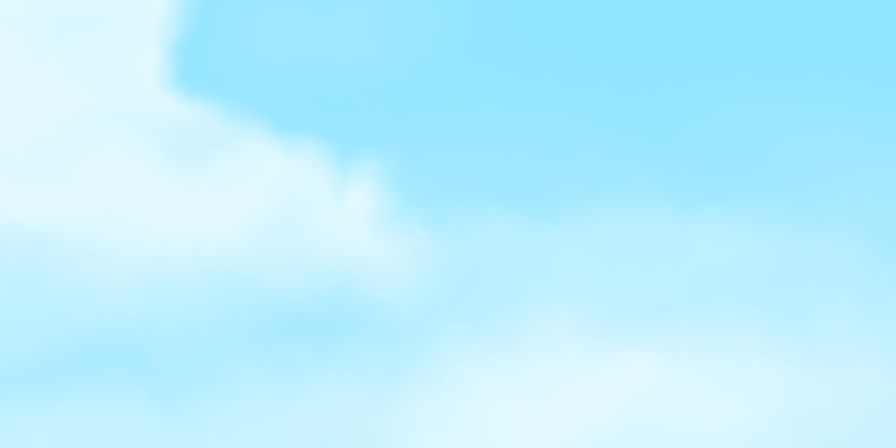
Write a WebGL 2 fragment shader that draws this texture.

```glsl
#version 300 es
precision highp float;
// Soft white clouds drifting over a pale cyan sky.

uniform vec2 u_resolution;
out vec4 fragColor;

vec2 gradientAt(vec2 cell) {
    vec3 h = fract(cell.xyx * vec3(0.1031, 0.1030, 0.0973));
    h += dot(h, h.yzx + 33.33);
    float angle = 6.2832 * fract((h.x + h.y) * h.z);
    return vec2(cos(angle), sin(angle));
}

float gradientNoise(vec2 p) {
    vec2 i = floor(p), f = fract(p);
    vec2 u = f * f * f * (f * (f * 6.0 - 15.0) + 10.0);
    vec2 e = vec2(0.0, 1.0);
    float a = dot(gradientAt(i), f);
    float b = dot(gradientAt(i + e.yx), f - e.yx);
    float c = dot(gradientAt(i + e.xy), f - e.xy);
    float d = dot(gradientAt(i + e.yy), f - e.yy);
    return mix(mix(a, b, u.x), mix(c, d, u.x), u.y);
}

float fbm(vec2 p) {
    float sum = 0.0, amplitude = 0.6;
    for (int i = 0; i < 5; i++) {
        sum += amplitude * gradientNoise(p);
        p = mat2(1.6, 1.2, -1.2, 1.6) * p + 7.3;
        amplitude *= 0.45;
    }
    return sum;
}

// Soft elliptical spot, 1 at its centre
float blob(vec2 p, vec2 center, vec2 radius) {
    vec2 q = (p - center) / radius;
    return exp(-dot(q, q));
}

void main() {
    vec2 p = gl_FragCoord.xy / u_resolution.y;
    p.x *= 2.0 * u_resolution.y / u_resolution.x;

    // Noise that bends the cloud outlines and mottles their bodies
    vec2 warp = vec2(fbm(p * 4.0 + 3.1), fbm(p * 4.0 + 21.7));
    vec2 q = p + 0.11 * warp;
    float mottle = fbm(p * vec2(2.5, 4.0) + 0.6 * warp + 40.0);

    // Sky haze, thicker toward the horizon
    float white = 0.03 + 0.14 * (1.0 - smoothstep(0.6, 0.95, p.y));
    white += 0.45 * (1.0 - smoothstep(0.12, 0.72, q.y));
    white += 0.17 * blob(q, vec2(0.72, 0.95), vec2(0.32, 0.13));

    // Faint bank right of the middle
    float bankTop = 0.56 - 0.3 * pow(abs(p.x - 1.35), 2.0) - q.y;
    float bank = smoothstep(-0.04, 0.1, bankTop) * smoothstep(0.85, 1.1, q.x);
    white = mix(white, max(white, 0.5), 0.85 * bank);

    // Bright glow low down and bluer openings on the left
    white += 0.3 * blob(q, vec2(1.32, 0.08), vec2(0.45, 0.2));
    white -= 0.3 * blob(q, vec2(0.68, 0.29), vec2(0.22, 0.12));
    white -= 0.26 * blob(q, vec2(0.1, 0.17), vec2(0.6, 0.08));
    white += 0.16 * mottle * smoothstep(0.95, 0.5, p.y + 0.0) * 1.0;

    // Large cloud at upper left with a sloping, billowed edge
    float slope = 0.83 - 0.58 * (q.x - 0.4) - q.y;
    float edge = max(slope, 0.42 - q.x);
    edge = max(edge, 0.1 - length(q - vec2(0.8, 0.54)));
    float body = smoothstep(-0.03, 0.1, edge) * smoothstep(0.22, 0.56, q.y);
    body *= 1.0 - smoothstep(0.82, 1.08, q.x);
    white = mix(white, 0.95 + 0.25 * min(mottle, 0.0), 0.95 * body);
    white -= 0.22 * blob(q, vec2(0.43, 0.68), vec2(0.13, 0.05));

    vec3 color = mix(vec3(0.55, 0.89, 1.0), vec3(0.92, 0.985, 1.0), clamp(white, 0.0, 1.0));
    fragColor = vec4(color, 1.0);
}
```
